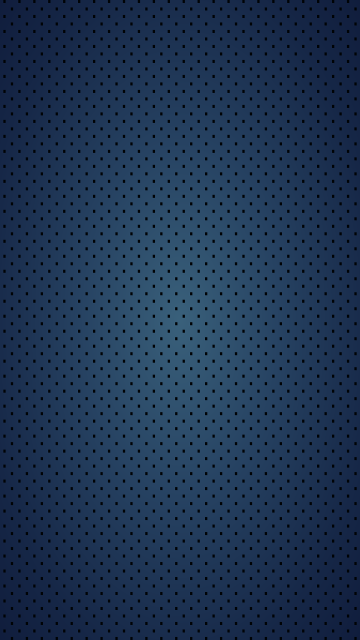
Reproduce this pattern procedurally as a WebGL 2 fragment shader.

```glsl
#version 300 es
precision highp float;
// Blue sheet with a staggered grid of small dark slots, lit by a tall oval glow.

#define REPEATS vec2(24.1, 42.7)      // cells across and down, two slots each
#define SLOT_HALF vec2(0.078, 0.102)  // half size of a slot, in cells
#define RIM_SHIFT vec2(-0.035, -0.03) // offset of the lit rim, in cells
#define RIM_LIGHT 0.10
#define GLOW_CORE vec3(0.225, 0.378, 0.482)
#define GLOW_MID  vec3(0.150, 0.260, 0.385)
#define GLOW_EDGE vec3(0.085, 0.152, 0.278)
#define CORNER    vec3(0.062, 0.112, 0.235)
#define SLOT_COLOR vec3(0.0, 0.01, 0.02)

uniform vec2 u_resolution;
out vec4 fragColor;

// Piecewise gradient over the oval radius: 0 at the centre, 1 at the sides.
vec3 glow(float radius) {
    vec3 color = mix(GLOW_CORE, GLOW_MID, clamp(radius / 0.55, 0.0, 1.0));
    color = mix(color, GLOW_EDGE, clamp((radius - 0.55) / 0.55, 0.0, 1.0));
    return mix(color, CORNER, clamp((radius - 1.1) / 0.32, 0.0, 1.0));
}

// Smooth coverage of the slot nearest to a point in cell units.
float slotCoverage(vec2 cell, vec2 pixel) {
    vec2 first = abs(fract(cell + 0.25) - 0.5);
    vec2 second = abs(fract(cell + 0.75) - 0.5);
    vec2 a = clamp((SLOT_HALF - first) / pixel + 0.5, 0.0, 1.0);
    vec2 b = clamp((SLOT_HALF - second) / pixel + 0.5, 0.0, 1.0);
    return max(a.x * a.y, b.x * b.y);
}

void main() {
    vec2 centred = gl_FragCoord.xy / u_resolution - 0.5;
    vec2 cell = centred * REPEATS;
    vec2 pixel = REPEATS / u_resolution;

    vec3 color = glow(length(centred * 2.0));

    // Faint lit rim, then the slot over it
    color *= 1.0 + RIM_LIGHT * slotCoverage(cell - RIM_SHIFT, pixel);
    color = mix(color, SLOT_COLOR, slotCoverage(cell, pixel));

    fragColor = vec4(color, 1.0);
}
```
